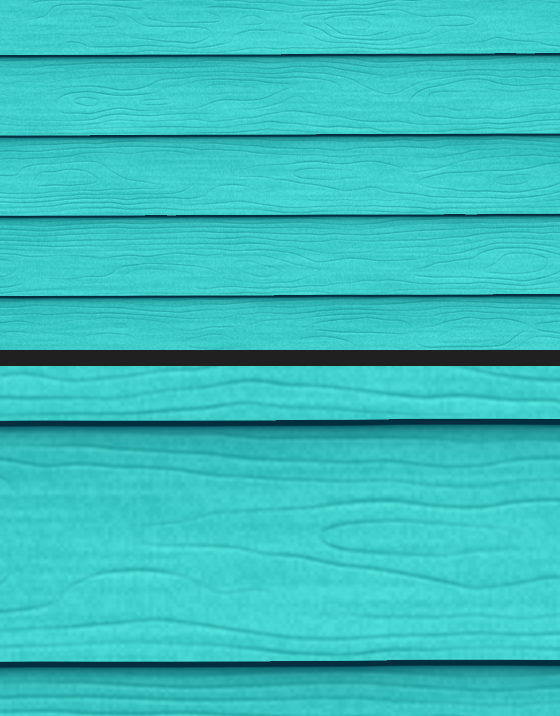
Top: the whole. Bottom: its middle third, enlarged.
Reproduce this texture procedurally as a Shadertoy shader.

```glsl
// Painted clapboard siding: overlapping turquoise boards with embossed wood grain.
// Each board shades from a dark gap under its neighbour to a lit lower lip; the grain
// is drawn as contour lines of a noisy ring field, flatter along the board's heart.

const float BOARD_PITCH   = 0.2295;  // board height, in canvas heights
const float FIRST_SEAM    = 0.156;   // height of the lowest seam
const float SEAM_TILT     = 0.0035;  // seam rise per canvas height of width
const float GAP_WIDTH     = 0.0052;
const float SHADOW_LENGTH = 0.0075;
const float RING_COUNT    = 20.0;    // grain lines per board, roughly
const float HEART_SIZE    = 0.03;    // softness of the rings at the heart
const float GROOVE_WIDTH  = 0.0023;
const float GROOVE_DEPTH  = 0.42;
const float RIDGE_LIGHT   = 0.30;
const float STREAK_AMOUNT = 0.38;
const float SPECKLE       = 0.36;

const vec3 LIGHT_PAINT  = vec3(0.31, 0.87, 0.85);
const vec3 SHADE_PAINT  = vec3(0.16, 0.72, 0.71);
const vec3 GROOVE_PAINT = vec3(0.06, 0.54, 0.54);
const vec3 SHADOW_PAINT = vec3(0.04, 0.36, 0.40);
const vec3 GAP_COLOR    = vec3(0.01, 0.18, 0.25);

float hash(vec2 p) {
    return fract(sin(dot(p, vec2(12.9898, 78.233))) * 43758.5);
}

float noise(vec2 p) {
    vec2 cell = floor(p), f = fract(p);
    f = f * f * (3.0 - 2.0 * f);
    float low  = mix(hash(cell), hash(cell + vec2(1, 0)), f.x);
    float high = mix(hash(cell + vec2(0, 1)), hash(cell + vec2(1, 1)), f.x);
    return mix(low, high, f.y);
}

// Ring field of one board; p.x runs along it, p.y from its lip (0) to its top (1).
float rings(vec2 p, float board) {
    vec2 seed = vec2(17.3, 9.7) * board;
    float heart = 0.40 + 0.16 * hash(seed) + 0.16 * (noise(vec2(p.x * 2.0, 0.0) + seed) - 0.5);
    float d = p.y - heart;
    float knots = 3.6 * noise(p * vec2(4.0, 4.0) + seed)
                + 1.3 * noise(p * vec2(10.0, 7.0) + seed + 31.0);
    float ripple = 0.8 * noise(p * vec2(7.0, 3.0) + seed + 57.0)
                 + 0.3 * noise(p * vec2(24.0, 8.0) + seed + 83.0);
    return RING_COUNT * sqrt(d * d + HEART_SIZE) + knots * exp(-9.0 * d * d) + ripple;
}

// Grain relief: x is the dark groove, y the lit ridge below it.
vec2 grain(vec2 p, float board) {
    const float STEP = 0.0015;
    float f = rings(p, board);
    vec2 slope = vec2(rings(p + vec2(STEP, 0.0), board) - f,
                      rings(p + vec2(0.0, STEP / BOARD_PITCH), board) - f) / STEP;
    float steep = length(slope);
    float dist = (fract(f) - 0.5) / max(steep, 18.0);
    float side = slope.y / max(steep, 1.0);
    float groove = dist / GROOVE_WIDTH;
    float ridge = groove + 1.7 * side;
    float wear = smoothstep(0.1, 0.75, noise(vec2(p.x * 6.0, floor(f) * 3.7 + board * 11.0)));
    float strength = smoothstep(4.0, 45.0, steep) * mix(0.35, 1.0, wear);
    return strength * vec2(exp(-groove * groove), exp(-ridge * ridge));
}

void mainImage(out vec4 fragColor, in vec2 fragCoord) {
    vec2 uv = fragCoord / iResolution.y;
    float pixel = 1.0 / iResolution.y;

    // Board number, place on it and distance below the upper seam
    float wobble = 0.0012 * (noise(vec2(uv.x * 14.0, 3.0)) - 0.5);
    float level = (uv.y - FIRST_SEAM - SEAM_TILT * (uv.x - 0.8) + wobble) / BOARD_PITCH;
    float board = floor(level);
    vec2 p = vec2(uv.x, level - board);
    float below = (1.0 - p.y) * BOARD_PITCH;
    float above = p.y * BOARD_PITCH;

    // Paint tone: light gathers toward the lip, with blotches, streaks and speckle
    float tone = 0.66 - 0.24 * smoothstep(0.35, 1.0, p.y);
    tone += 0.08 * (hash(vec2(board, 5.0)) - 0.5);
    tone += 0.22 * (noise(uv * vec2(3.0, 9.0)) - 0.5);
    tone += STREAK_AMOUNT * (noise(uv * vec2(9.0, 150.0)) - 0.5);
    tone += SPECKLE * (noise(uv * 260.0) - 0.5);

    // Embossed grain, fading at the lip
    vec2 relief = grain(p, board) * smoothstep(0.002, 0.008, above);
    tone += RIDGE_LIGHT * relief.y;
    vec3 color = mix(SHADE_PAINT, LIGHT_PAINT, clamp(tone, -0.25, 1.2));
    color = mix(color, GROOVE_PAINT, GROOVE_DEPTH * relief.x);

    // Cast shadow and dark gap under the board above
    float fall = max(below - GAP_WIDTH, 0.0);
    float shadow = 0.85 * exp(-fall / SHADOW_LENGTH) + 0.12 * exp(-fall / 0.035);
    color = mix(color, SHADOW_PAINT, shadow);
    float gap = 1.0 - smoothstep(GAP_WIDTH - pixel, GAP_WIDTH + pixel, below);
    color = mix(color, GAP_COLOR, gap);
    color = mix(color, GAP_COLOR, 0.5 * (1.0 - smoothstep(0.0, pixel, above)));

    fragColor = vec4(color, 1.0);
}
```
